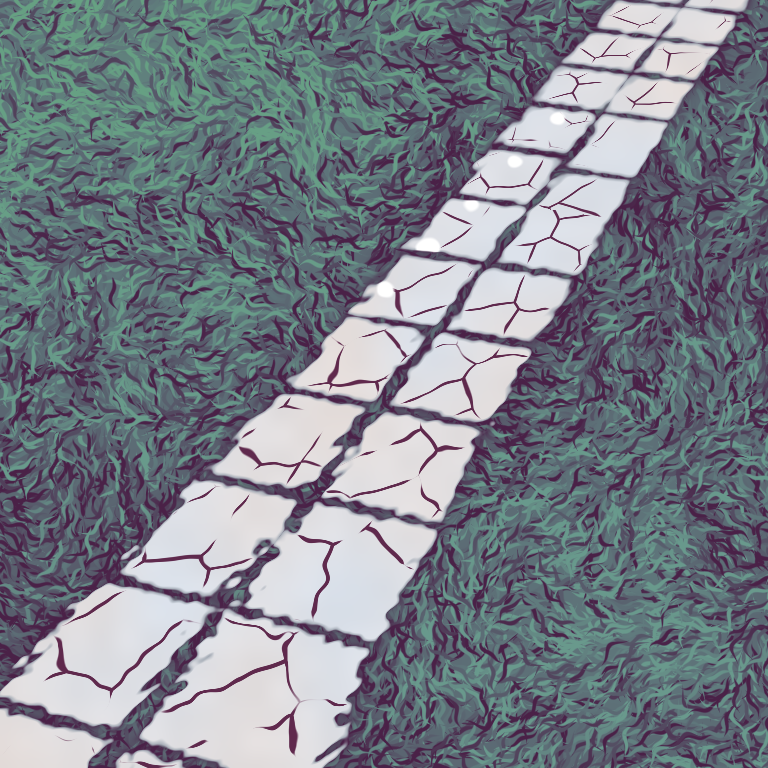
Write a Shadertoy shader that draws this texture.

```glsl
// A cracked two-column stone path receding diagonally through painterly curled grass.
#define DARK vec3(0.29, 0.13, 0.28)
#define DUSK vec3(0.33, 0.31, 0.39)
#define SLATE vec3(0.37, 0.46, 0.48)
#define GREEN vec3(0.41, 0.60, 0.55)
#define BLADE_CELLS 44.0
#define BLADE_LENGTH 0.0225
#define BLADE_WIDTH 0.0029
#define BLADE_LAYERS 4
#define RAGGED 0.032
#define CRACK_WIDTH 0.026
#define SOFT 0.0013

float hash(vec2 p) {
    return fract(sin(dot(p, vec2(127.1, 311.7))) * 43758.5453);
}

float noise(vec2 p) {
    vec2 i = floor(p), f = fract(p);
    f = f * f * (3.0 - 2.0 * f);
    return mix(mix(hash(i), hash(i + vec2(1, 0)), f.x),
               mix(hash(i + vec2(0, 1)), hash(i + vec2(1, 1)), f.x), f.y);
}

float softMin(float a, float b, float k) {
    float h = max(k - abs(a - b), 0.0) / k;
    return min(a, b) - h * h * k * 0.25;
}

// Path space: x across from the middle gap, y depth on screen, z row number
vec3 pathSpace(vec2 p) {
    float down = 1.0 - p.y;
    float tilt = 0.13 + 0.2 * down * down;
    float depth = (down - tilt * (p.x - 0.895)) / (1.0 + 0.76 * tilt) + 0.007;
    return vec3(p.x - 0.895 + 0.76 * (depth - 0.007), depth, 15.625 / (depth + 0.7656) - 9.0);
}

float columnWidth(vec3 s) {
    return s.x < 0.0 ? 0.084 + 0.055 * s.y + 0.04 * s.y * s.y
                     : 0.074 + 0.08 * s.y + 0.095 * s.y * s.y;
}

// Distance inside the nearest stone, negative in the grass
float stoneDistance(vec3 s, vec2 p) {
    float across = abs(s.x), near = max(s.y, 0.0);
    float side = 0.8 * min(across - 0.003 - 0.004 * near - 0.01 * near * near, columnWidth(s) - across);
    float joint = floor(s.z + 0.5);
    float center = 15.625 / (joint + 9.0) - 0.7656;
    if (s.x > 0.0 && joint == 7.0) center += 0.016;
    float row = abs(s.y - center) - 0.0015 - 0.0045 * near;
    if (s.x > 0.0 && joint == 6.0) row = 0.1;   // one long stone on the right
    vec2 blades = vec2(dot(p, vec2(0.8, 0.6)) * 36.0, dot(p, vec2(-0.6, 0.8)) * 105.0);
    float rough = noise(blades) * 0.65 + noise(p * 75.0) * 0.35 - 0.5;
    float amount = RAGGED * (0.35 + 0.65 * near);
    return softMin(side + rough * amount, row + rough * amount * 0.4, 0.006);
}

vec2 crackSeed(vec2 cell) {
    return cell + 0.1 + 0.8 * vec2(hash(cell), hash(cell + 31.7));
}

// Broken cell borders inside each stone, fading towards its rim
float cracks(vec3 s, vec2 p, float inside) {
    float width = columnWidth(s);
    vec2 id = vec2(sign(s.x), floor(s.z));
    vec2 c = vec2(s.x / width * 1.75, s.z * 1.6) + 17.0 * hash(id + 4.0);
    c += 0.12 * vec2(noise(p * 45.0), noise(p * 45.0 + 9.0));
    vec2 base = floor(c), owner = c;
    float near = 9.0, border = 9.0;
    for (int j = -1; j <= 1; j++)
    for (int i = -1; i <= 1; i++) {
        vec2 seed = crackSeed(base + vec2(i, j));
        float d = length(c - seed);
        if (d < near) { near = d; owner = seed; }
    }
    for (int j = -2; j <= 2; j++)
    for (int i = -2; i <= 2; i++) {
        vec2 seed = crackSeed(base + vec2(i, j)), gap = seed - owner;
        if (dot(gap, gap) > 0.0001)
            border = min(border, dot(0.5 * (seed + owner) - c, normalize(gap)));
    }
    float strength = smoothstep(0.2, 0.5, noise(p * 24.0 + 3.0)) * smoothstep(0.0, 0.016, inside);
    float thick = CRACK_WIDTH * strength, soft = SOFT / width;
    return (1.0 - smoothstep(thick - soft, thick + soft, border)) * smoothstep(0.0, 0.5, strength);
}

// Tone of layered curved blades, from 0 (dark) to 1 (green)
float grassTone(vec2 p, float lush) {
    float tone = 0.45 + 0.3 * lush;
    for (int layer = 0; layer < BLADE_LAYERS; layer++) {
        vec2 shift = vec2(0.37, 0.61) * float(layer);
        vec2 base = floor(p * BLADE_CELLS + shift);
        for (int j = -1; j <= 1; j++)
        for (int i = -1; i <= 1; i++) {
            vec2 cell = base + vec2(i, j), key = cell + 57.0 * float(layer);
            float r = hash(key + 7.3), turn = hash(key + 19.1);
            vec2 center = (cell + vec2(hash(key), r) - shift) / BLADE_CELLS;
            float angle = mix(1.1, -0.2, center.y) + 3.6 * (noise(center * 10.0) - 0.5) + 1.8 * (turn - 0.5);
            vec2 q = p - center;
            q = vec2(cos(angle) * q.x + sin(angle) * q.y, cos(angle) * q.y - sin(angle) * q.x);
            float along = q.x / BLADE_LENGTH;
            float bend = (turn - 0.5) * 0.022 * along * along + 0.003 * sin(along * 4.0 + r * 6.0);
            float d = abs(q.y + bend) - BLADE_WIDTH * (1.0 - along * along);
            float value = clamp(1.5 * hash(key + 43.0) - 0.27 + 0.65 * (lush - 0.4), 0.0, 1.0);
            tone = mix(tone, value, 1.0 - smoothstep(-SOFT, SOFT, d));
        }
    }
    return tone;
}

void mainImage(out vec4 fragColor, in vec2 fragCoord) {
    vec2 p = fragCoord / iResolution.xy;
    vec3 s = pathSpace(p);
    float d = stoneDistance(s, p);

    // Grass: bright top left, a patch lower right, dusk beside the path
    vec2 top = (p - vec2(0.12, 1.05)) / vec2(0.7, 0.48), low = (p - vec2(0.82, 0.2)) * 3.2;
    float topLight = exp(-dot(top, top));
    float lush = 0.27 + 0.7 * topLight + 0.32 * exp(-dot(low, low));
    lush += 0.4 * (noise(p * 7.0) - 0.5) - 0.45 * exp(min(d, 0.0) * 24.0);
    float tone = grassTone(p, lush) * 3.0;
    vec3 green = mix(GREEN, vec3(0.40, 0.63, 0.51), topLight);
    vec3 color = mix(mix(DARK, DUSK, clamp(tone, 0.0, 1.0)), SLATE, clamp(tone - 1.0, 0.0, 1.0));
    color = mix(color, green, clamp(tone - 2.0, 0.0, 1.0));
    color = mix(color, DARK, 0.6 * exp(-abs(d) * 220.0));

    // Stone: warm and cool stains, broken cracks
    vec3 stone = mix(vec3(0.90, 0.87, 0.86), vec3(0.85, 0.88, 0.92), noise(p * 9.0));
    stone += 0.03 * (noise(p * 30.0) - 0.5);
    stone = mix(vec3(0.64, 0.67, 0.71), stone, smoothstep(0.0, 0.0045, d));
    stone = mix(stone, vec3(0.33, 0.10, 0.25), 0.92 * cracks(s, p, d));

    // White glints stepping down the left column
    for (int i = -1; i < 4; i++) {
        vec2 spot = vec2(0.67, 0.79) - 0.056 * float(i);
        float size = 0.008 + 0.008 * hash(vec2(i, 2));
        float r = length((p - spot) * vec2(1.0, 1.15)) + 0.004 * (noise(p * 90.0) - 0.5);
        stone = mix(stone, vec3(1.0), 1.0 - smoothstep(size - 0.003, size + 0.002, r));
    }
    color = mix(color, stone, smoothstep(-SOFT, SOFT, d));
    fragColor = vec4(color, 1.0);
}
```
